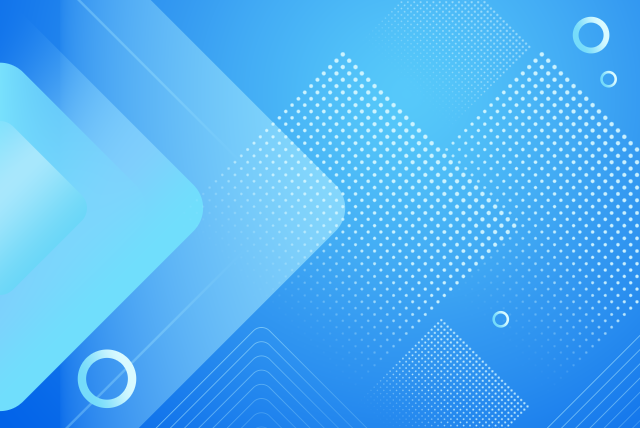
Reproduce this background procedurally as a Shadertoy shader.

```glsl
// Blue geometric backdrop: nested translucent rounded chevrons on the left,
// tilted halftone dot patches, thin nested outlines and small gradient rings.
// Everything is layered by signed distances, in units of the canvas height.

const float DIAG = 0.70711;
const float DOTS = 27.0;          // dot intervals along a patch side
const vec2 CHEVRON_CENTER = vec2(0.0, 0.514);

const vec3 GLOW = vec3(0.34, 0.79, 0.98);
const vec3 AZURE = vec3(0.23, 0.63, 0.95);
const vec3 DEEP = vec3(0.00, 0.38, 0.91);
const vec3 ICE = vec3(0.64, 0.91, 1.00);
const vec3 PERIWINKLE = vec3(0.50, 0.81, 0.99);
const vec3 CYAN = vec3(0.44, 0.87, 0.99);
const vec3 PALE = vec3(0.67, 0.91, 0.99);
const vec3 DOT_WHITE = vec3(0.84, 0.97, 1.00);

// Antialiased coverage of a signed distance
float fill(float d, float px) {
    return clamp(0.5 - d / px, 0.0, 1.0);
}

// Diamond with sharp corners at distance "reach", then rounded
float roundedDiamond(vec2 p, float reach, float radius) {
    vec2 q = abs(vec2(p.x + p.y, p.x - p.y)) * DIAG - reach * DIAG + radius;
    return length(max(q, 0.0)) + min(max(q.x, q.y), 0.0) - radius;
}

// Square of dots hanging from its top corner, shrinking to the lower left
float dotPatch(vec2 p, vec2 top, float side, float px) {
    vec2 q = p - top;
    vec2 cell = vec2(q.x - q.y, -q.x - q.y) * DIAG * DOTS / side;
    vec2 id = clamp(round(cell), 0.0, DOTS);
    float strength = 1.0 - id.y / DOTS;
    float radius = mix(0.09, 0.24, strength);
    float d = (length(cell - id) - radius) * side / DOTS;
    return fill(d, 1.3 * px) * smoothstep(0.0, 0.6, strength) * 0.92;
}

// Nested thin outlines pointing up
float outlineStack(vec2 p, vec2 apex, float px) {
    float ink = 0.0;
    for (int i = 0; i < 8; i++) {
        float k = float(i);
        float reach = 0.5 - 0.0332 * k;
        float d = roundedDiamond(p - apex + vec2(0.0, 0.5), reach, 0.027);
        ink = max(ink, fill(abs(d) - 0.001, px) * (0.65 - 0.06 * k));
    }
    return ink * mix(1.0, 0.4, smoothstep(-0.06, 0.2, p.x - apex.x));
}

// Ring shaded from cyan at the left to near white at the right
vec3 addRing(vec3 col, vec2 p, vec2 center, float radius, float halfWidth, float px) {
    vec2 q = p - center;
    float shade = smoothstep(-1.0, 1.0, (q.x + 0.4 * q.y) / radius);
    vec3 tint = mix(vec3(0.46, 0.86, 0.98), vec3(0.85, 0.98, 1.0), shade);
    return mix(col, tint, fill(abs(length(q) - radius) - halfWidth, px));
}

// Radial backdrop with its brightest spot right of the middle
vec3 backdrop(vec2 p) {
    float d = length(p - vec2(0.95, 0.78));
    vec3 col = mix(GLOW, AZURE, smoothstep(-0.05, 0.62, d));
    return mix(col, DEEP, smoothstep(0.36, 1.32, d));
}

// Translucent chevrons, from the widest to the innermost
vec3 addChevrons(vec3 col, vec2 p, float px) {
    vec2 q = p - CHEVRON_CENTER;
    float slope = p.x + 1.0 - p.y;

    float wide = fill(roundedDiamond(q, 0.838, 0.076), px);
    float wideFade = sqrt(clamp((p.x - 0.14) / 0.62, 0.0, 1.0));
    col = mix(col, ICE, wide * wideFade * 0.65);

    float thread = fill(abs(roundedDiamond(q, 0.670, 0.076)) - 0.0028, px);
    col = mix(col, ICE, thread * 0.33 * (1.0 - smoothstep(0.35, 0.60, p.x)));

    float middle = fill(roundedDiamond(q, 0.506, 0.076), px);
    vec3 middleTint = mix(PERIWINKLE, CYAN, smoothstep(0.66, 0.95, slope));
    col = mix(col, middleTint, middle * smoothstep(0.05, 0.76, slope));

    float soft = fill(roundedDiamond(q, 0.371, 0.076), px);
    float softFade = clamp(1.0 - p.x / 0.38, 0.0, 1.0) * smoothstep(0.2, 0.6, p.y);
    col = mix(col, vec3(0.47, 0.88, 0.99), soft * softFade);

    float inner = fill(roundedDiamond(q, 0.221, 0.043), px);
    vec3 innerTint = mix(PALE, vec3(0.41, 0.84, 0.97), smoothstep(0.42, 0.74, slope));
    return mix(col, innerTint, inner * smoothstep(0.2, 0.48, slope));
}

void mainImage(out vec4 fragColor, in vec2 fragCoord) {
    float px = 1.0 / iResolution.y;
    vec2 p = fragCoord * px;
    vec3 col = addChevrons(backdrop(p), p, px);

    // Two large dot patches, the right one tucked behind the left one
    float behind = 1.0 - fill(roundedDiamond(p - vec2(0.801, 0.473), 0.405, 0.0), px);
    float dots = dotPatch(p, vec2(0.801, 0.873), 0.566, px);
    dots = max(dots, dotPatch(p, vec2(1.266, 0.873), 0.566, px) * behind);

    // Two half-size dot patches
    dots = max(dots, dotPatch(p, vec2(1.035, 1.092), 0.285, px) * 0.6);
    dots = max(dots, dotPatch(p, vec2(1.031, 0.252), 0.285, px) * 0.9);
    col = mix(col, DOT_WHITE, dots);

    // Thin outlines along the bottom
    float lines = outlineStack(p, vec2(0.611, 0.246), px);
    lines = max(lines, outlineStack(p, vec2(1.525, 0.246), px));
    col = mix(col, PALE, lines);

    // Rings
    col = addRing(col, p, vec2(0.250, 0.115), 0.0586, 0.0098, px);
    col = addRing(col, p, vec2(1.381, 0.918), 0.0360, 0.0068, px);
    col = addRing(col, p, vec2(1.422, 0.815), 0.0165, 0.0030, px);
    col = addRing(col, p, vec2(1.170, 0.254), 0.0165, 0.0030, px);

    fragColor = vec4(col, 1.0);
}
```
